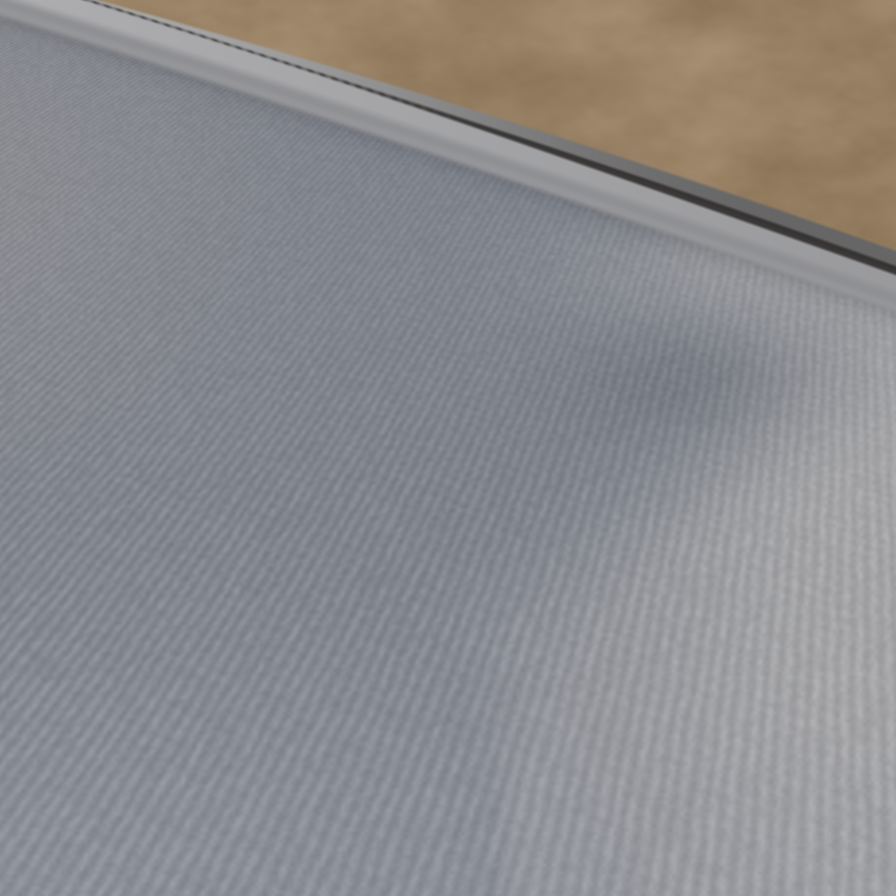
Reproduce this texture procedurally as a Shadertoy shader.

```glsl
// Ribbed grey fabric under a slanted metal rail, with blurred sand behind it.

const vec3 CLOTH_COOL  = vec3(0.495, 0.512, 0.548);
const vec3 CLOTH_HAZE  = vec3(0.560, 0.562, 0.580);
const vec3 CLOTH_NEAR  = vec3(0.560, 0.572, 0.608);
const vec3 CLOTH_LIT   = vec3(0.650, 0.650, 0.658);
const vec3 SAND_DARK   = vec3(0.520, 0.425, 0.315);
const vec3 SAND_LIGHT  = vec3(0.650, 0.560, 0.445);
const vec3 METAL_SHADE = vec3(0.560, 0.562, 0.575);
const vec3 METAL_LIGHT = vec3(0.680, 0.680, 0.688);
const vec3 GROOVE      = vec3(0.190, 0.180, 0.175);
const vec2 VANISH      = vec2(0.96, 1.45);  // where the ribs converge
const float RIBS       = 75.0;              // ribs per unit of slope
const float RIB_DEPTH  = 0.032;
const float STITCHES   = 95.0;

float hash(vec2 p) {
    vec3 q = fract(vec3(p.xyx) * 0.1031);
    q += dot(q, q.yzx + 33.33);
    return fract((q.x + q.y) * q.z);
}

float noise(vec2 p) {
    vec2 i = floor(p), f = fract(p);
    f = f * f * (3.0 - 2.0 * f);
    return mix(mix(hash(i), hash(i + vec2(1, 0)), f.x),
               mix(hash(i + vec2(0, 1)), hash(i + vec2(1, 1)), f.x), f.y);
}

float fbm(vec2 p) {
    float sum = 0.0, amp = 0.5;
    for (int i = 0; i < 5; i++) {
        sum += amp * noise(p);
        p = mat2(1.6, 1.2, -1.2, 1.6) * p + 7.3;
        amp *= 0.5;
    }
    return sum;
}

// Height of a gently bowed rail line, measured down from the top.
float bow(float x, vec3 k) { return k.x + x * (k.y + x * k.z); }

// Soft elliptical spot, 1 at its centre.
float spot(vec2 p, vec2 centre, vec2 size) {
    vec2 d = (p - centre) / size;
    return exp(-dot(d, d));
}

vec3 sand(vec2 p) {
    float grain = fbm(p * vec2(9.0, 17.0) + 4.0);
    float fine = noise(p * vec2(65.0, 95.0)) - 0.5;
    float tone = 0.58 + 1.1 * (grain - 0.48) + 0.12 * fine;
    tone -= 0.30 * spot(p, vec2(0.62, 0.91), vec2(0.13, 0.035));
    tone += 0.12 * spot(p, vec2(0.85, 0.93), vec2(0.18, 0.05));
    return mix(SAND_DARK, SAND_LIGHT, clamp(tone, 0.0, 1.0));
}

vec3 clothLight(vec2 p) {
    vec3 col = mix(CLOTH_COOL, CLOTH_NEAR, 0.8 * smoothstep(0.50, 0.0, p.y));
    col = mix(col, CLOTH_HAZE, 0.75 * spot(p, vec2(-0.05, 0.80), vec2(0.34, 0.32)));
    // Sunlit patch on the right, its left border sharper near the bottom
    float border = 0.565 + 0.32 * smoothstep(0.28, 0.60, p.y);
    float softness = 0.025 + 0.17 * smoothstep(0.05, 0.50, p.y);
    float lit = smoothstep(border - softness, border + softness, p.x);
    float gain = 0.40 + 0.55 * smoothstep(0.57, 0.95, p.x);
    gain *= 0.75 + 0.25 * smoothstep(0.0, 0.25, p.y);
    col = mix(col, CLOTH_LIT, lit * gain);
    // Paler strip by the rail and the dim hollow beneath it
    col = mix(col, CLOTH_LIT, 0.55 * spot(p, vec2(0.84, 0.70), vec2(0.20, 0.07)));
    col -= 0.035 * spot(p, vec2(0.78, 0.575), vec2(0.13, 0.06));
    return col;
}

float weave(vec2 p) {
    float depth = VANISH.y - p.y;
    float across = (p.x - VANISH.x) / depth * RIBS;
    float along = STITCHES / depth;
    across += 0.22 * (noise(vec2(across * 0.7, along * 0.5)) - 0.5);
    float rib = cos(6.28318 * across);
    float row = floor(across);
    float stitch = cos(6.28318 * (along + 0.37 * row));
    float thread = noise(vec2(across * 1.7, along * 1.6)) - 0.5;
    float fuzz = noise(p * 230.0) - 0.5;
    float nearness = mix(0.45, 1.0, smoothstep(0.95, 0.25, p.y));
    return RIB_DEPTH * nearness * (rib * (0.8 + 0.5 * thread) + 0.16 * stitch
                                   + 0.75 * thread) + 0.028 * fuzz;
}

void mainImage(out vec4 fragColor, in vec2 fragCoord) {
    vec2 p = fragCoord / iResolution.xy;
    float blur = max(0.0025, 1.0 / iResolution.y);
    float down = 1.0 - p.y;
    float low = bow(p.x, vec3(0.018, 0.310, 0.022)) - down;
    float slot = bow(p.x, vec3(-0.030, 0.306, 0.026)) - down;
    float top = bow(p.x, vec3(-0.029, 0.263, 0.046)) - down;

    // Fabric with a contact shadow below the rail
    vec3 col = clothLight(p) + weave(p);
    col *= 1.0 - 0.13 * exp(min(low, 0.0) / 0.012);

    // Rail face: shaded lower facet, brighter upper facet toward the left
    float facet = smoothstep(0.016, 0.030, low);
    vec3 face = mix(METAL_SHADE, METAL_LIGHT, facet * mix(1.0, 0.35, p.x));
    face += 0.025 * exp(-pow((low - 0.007) / 0.005, 2.0));
    col = mix(col, face, smoothstep(-2.0 * blur, 2.0 * blur, low));

    // Upper lip and the dark slot, which widens toward the right
    vec3 lip = mix(vec3(0.66), vec3(0.40), smoothstep(0.1, 0.9, p.x));
    col = mix(col, lip, smoothstep(-blur, blur, slot));
    float slotWidth = mix(0.0012, 0.0050, smoothstep(0.25, 0.85, p.x));
    float slotMask = 1.0 - smoothstep(slotWidth - blur, slotWidth + blur, abs(slot));
    float dashes = 0.75 + 0.25 * cos(6.28318 * 75.0 * p.x);
    slotMask *= mix(dashes, 1.0, smoothstep(0.3, 0.55, p.x));
    col = mix(col, GROOVE, 0.9 * slotMask);

    // Sand beyond the rail
    col = mix(col, sand(p), smoothstep(-blur, blur, top));
    fragColor = vec4(clamp(col, 0.0, 1.0), 1.0);
}
```
